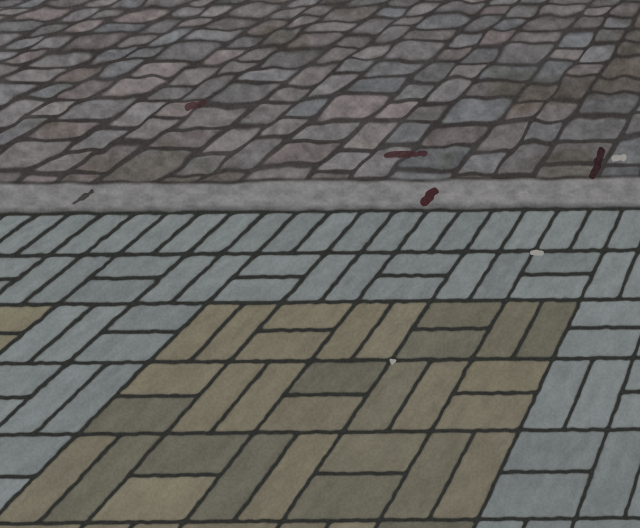
Give the GLSL for this texture, as a Shadertoy shader.

```glsl
// A street seen at a slant: worn cobbles above, a pale curb, then basket-weave pavers.
// One perspective grid gives both paved areas their cells; edge distances carve the
// joints, hashes tint every stone, and layered value noise adds grain and wear.

const float HEIGHT = 0.824;             // canvas height when its width is 1
const float PAVE_TOP = 0.3294;          // first paver joint, measured downward
const float HORIZON = 0.4708;           // vanishing height above the canvas
const float ROW_STEP = 0.0941;          // depth step of one paver row
const float TILT = 0.009;
const vec2 COBBLE_RATE = vec2(1.27, 1.15);
const vec3 BLUE_PAVER = vec3(0.465, 0.485, 0.488);
const vec3 SAND_PAVER = vec3(0.465, 0.443, 0.380);
const vec3 PAVER_JOINT = vec3(0.185, 0.190, 0.178);
const vec3 COBBLE = vec3(0.435, 0.423, 0.428);
const vec3 COBBLE_JOINT = vec3(0.215, 0.202, 0.198);
const vec3 CURB = vec3(0.487, 0.482, 0.485);
const vec3 RUST = vec3(0.250, 0.155, 0.165);

float hash(vec2 p) {
    vec3 q = fract(p.xyx * vec3(0.1031, 0.1030, 0.0973));
    q += dot(q, q.yzx + 33.33);
    return fract((q.x + q.y) * q.z);
}

float noise(vec2 p) {
    vec2 i = floor(p), f = fract(p);
    f = f * f * (3.0 - 2.0 * f);
    return mix(mix(hash(i), hash(i + vec2(1, 0)), f.x),
               mix(hash(i + vec2(0, 1)), hash(i + vec2(1, 1)), f.x), f.y);
}

float fbm(vec2 p) {
    float sum = 0.0, gain = 0.5;
    for (int i = 0; i < 4; i++) {
        sum += gain * noise(p);
        p = p * 2.03 + 17.1;
        gain *= 0.5;
    }
    return sum;
}

// Column and row on the ground
vec2 groundCell(vec2 p) {
    float t = p.y - PAVE_TOP;
    return vec2((p.x - 0.974 + 0.471 * t) / (0.1016 + 0.106 * t),
                (1.0 / (PAVE_TOP + HORIZON) - 1.0 / (p.y + HORIZON)) / ROW_STEP);
}

// Canvas size of one ground cell, its width taken across the slanted joint
vec2 cellSize(vec2 p, float column) {
    float slope = -0.471 + 0.106 * column, depth = p.y + HORIZON;
    return vec2((0.1016 + 0.106 * (p.y - PAVE_TOP)) * inversesqrt(1.0 + slope * slope),
                depth * depth * ROW_STEP);
}

// Inner distance to the edge of a cell with rounded corners
float edgeDistance(vec2 f, vec2 size, float r) {
    vec2 e = min(f, 1.0 - f) * size;
    return r - length(max(r - e, 0.0));
}

vec3 pavers(vec2 p, float soft) {
    p += 0.0022 * (vec2(noise(p * 95.0), noise(p * 95.0 + 40.0)) - 0.5);
    vec2 g = groundCell(p), id = floor(g), f = fract(g), size = cellSize(p, g.x);
    bool flatPair = id.y > 0.5 && mod(id.x + id.y, 2.0) < 0.5;
    vec2 parts = flatPair ? vec2(1, 2) : vec2(2, 1);
    vec2 brick = id * 2.0 + floor(f * parts);
    float d = edgeDistance(fract(f * parts), size / parts, 0.007);

    bool sandy = id.y > 1.5 && (id.x < -7.5 || (id.x > -5.5 && id.x < -0.5));
    float h = hash(brick + 71.0);
    vec3 col = sandy ? SAND_PAVER : BLUE_PAVER;
    col *= 0.96 + 0.08 * h;
    if (sandy) col *= mix(vec3(1), vec3(0.83, 0.85, 0.88), smoothstep(0.55, 1.0, hash(brick + 9.0)));
    col *= 0.91 + 0.18 * fbm(g * vec2(9.0, 5.0));
    col *= mix(0.90, 1.0, smoothstep(0.002, 0.007, d));
    return mix(PAVER_JOINT, col, smoothstep(0.0023 - soft, 0.0033 + soft, d));
}

vec3 cobbles(vec2 p, float soft) {
    p += 0.007 * (vec2(noise(p * 42.0), noise(p * 42.0 + 23.0)) - 0.5);
    vec2 ground = groundCell(p), g = ground * COBBLE_RATE;
    g.x += 0.18 * sin(g.x * 2.1);
    float column = floor(g.x);
    g.y += 0.55 * hash(vec2(column, 5.0)) + 0.14 * sin(g.y * 2.3 + column * 4.0);
    vec2 id = floor(g), size = cellSize(p, ground.x) / COBBLE_RATE;
    float d = edgeDistance(fract(g), size, 0.008);

    float wear = fbm(p * vec2(9.0, 15.0) + 3.0);
    vec3 col = COBBLE * (0.89 + 0.20 * hash(id + 80.0));
    col *= mix(vec3(0.97, 1.01, 1.02), vec3(1.03, 0.99, 0.97), hash(id + 130.0));
    col *= 0.80 + 0.40 * fbm(p * vec2(80.0, 110.0));
    col *= mix(vec3(1), vec3(0.86, 0.85, 0.80), smoothstep(0.48, 0.72, wear));
    col *= mix(1.03, 0.96, smoothstep(0.2, 0.9, p.x));
    col *= mix(0.87, 1.0, smoothstep(0.001, 0.007, d));
    float width = mix(0.0010, 0.0027, smoothstep(0.0, 0.28, p.y)) * (0.6 + 0.9 * noise(p * 30.0));
    float joint = 1.0 - smoothstep(width - soft, width + 0.0014 + soft, d);
    return mix(col, COBBLE_JOINT, joint * (0.65 + 0.35 * noise(p * 24.0 + 8.0)));
}

// Coverage of a ragged stroke from a to b
float stroke(vec2 p, vec2 a, vec2 b, float r, float soft) {
    vec2 ab = b - a, q = p - a;
    float d = length(q - ab * clamp(dot(q, ab) / dot(ab, ab), 0.0, 1.0));
    d += 0.004 * (noise(p * 160.0) - 0.5);
    return 1.0 - smoothstep(r - soft, r + soft, d);
}

void mainImage(out vec4 fragColor, in vec2 fragCoord) {
    vec2 uv = fragCoord / iResolution.xy;
    vec2 p = vec2(uv.x, (1.0 - uv.y) * HEIGHT);
    float soft = max(0.0009, 0.7 / iResolution.x);
    vec2 level = p + vec2(0.0, TILT * (p.x - 0.52));

    // Curb between the two pavings, shaded at both edges
    float top = level.y - 0.2815 + 0.005 * (noise(vec2(p.x * 28.0, 2.0)) - 0.5);
    float bottom = level.y - 0.328 + 0.003 * (noise(vec2(p.x * 45.0, 7.0)) - 0.5);
    vec3 curb = CURB * (0.83 + 0.34 * fbm(p * vec2(60.0, 110.0)));
    curb *= mix(1.0, 0.82, smoothstep(-0.011, -0.003, bottom));
    vec3 col = mix(cobbles(level, soft), curb, smoothstep(-soft, soft, top));
    float shade = exp(-pow(top / 0.0030, 2.0)) * (0.45 + 0.5 * noise(p * 35.0));
    col = mix(col, COBBLE_JOINT, shade);
    col = mix(col, pavers(level, soft), smoothstep(-soft, soft, bottom));
    col = mix(col, PAVER_JOINT, 0.55 * exp(-pow(bottom / 0.0022, 2.0)));

    // Cracks, rusty gaps and pale pebbles
    col = mix(col, COBBLE_JOINT, 0.85 * stroke(p, vec2(0.117, 0.316), vec2(0.143, 0.299), 0.0030, soft));
    col = mix(col, RUST, stroke(p, vec2(0.662, 0.315), vec2(0.677, 0.299), 0.0070, soft));
    col = mix(col, RUST, 0.85 * stroke(p, vec2(0.605, 0.242), vec2(0.662, 0.240), 0.0045, soft));
    col = mix(col, RUST, 0.75 * stroke(p, vec2(0.292, 0.168), vec2(0.318, 0.160), 0.0050, soft));
    col = mix(col, RUST * 0.75, 0.9 * stroke(p, vec2(0.927, 0.274), vec2(0.940, 0.236), 0.0055, soft));
    float pebble = stroke(p, vec2(0.961, 0.248), vec2(0.974, 0.246), 0.0055, soft);
    pebble = max(pebble, stroke(p, vec2(0.611, 0.562), vec2(0.614, 0.564), 0.0035, soft));
    pebble = max(pebble, stroke(p, vec2(0.831, 0.395), vec2(0.845, 0.394), 0.0035, soft));
    col = mix(col, vec3(0.59, 0.58, 0.56), pebble);

    col += 0.035 * (noise(p * 330.0) - 0.5);
    fragColor = vec4(clamp(col, 0.0, 1.0), 1.0);
}
```
